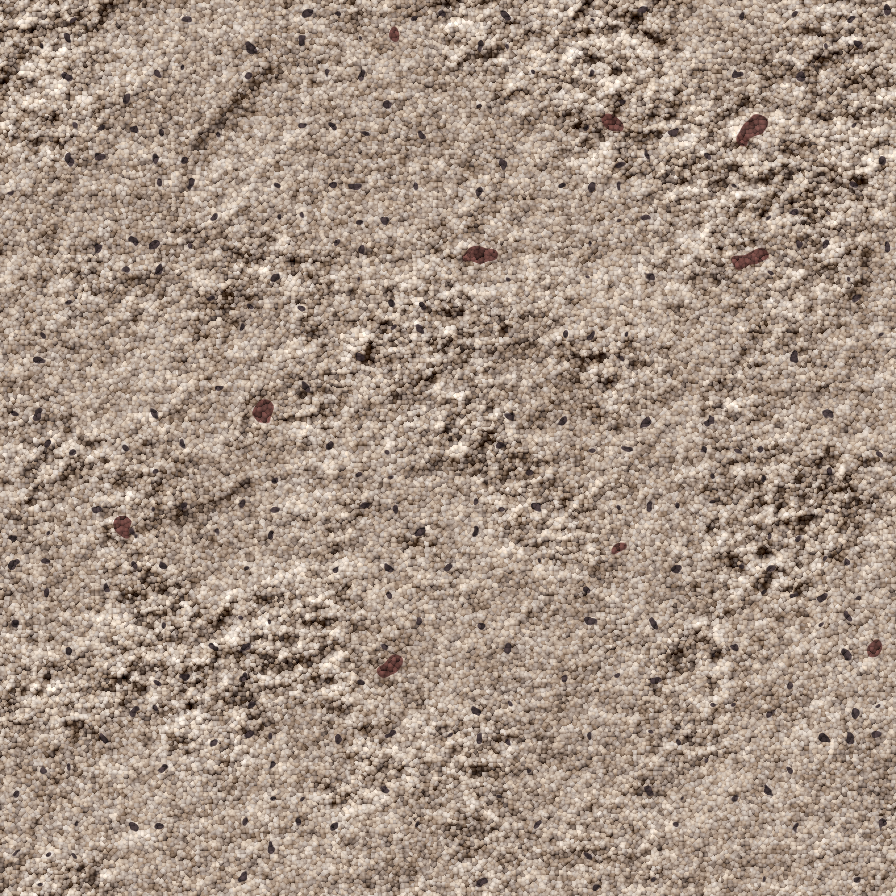
Give the GLSL for this texture, as a Shadertoy shader.

```glsl
// Trampled coarse sand: shallow prints with shaded rims, crumbly clumps,
// single grains from a cellular pattern, and scattered dark flecks and pebbles.
// All layers add up to one tone value, which a sand palette turns into colour.

const vec2 TO_LIGHT = vec2(-0.42, 0.91);

float hash(vec2 p) {
    return fract(sin(dot(p, vec2(127.1, 311.7))) * 43758.545);
}

vec2 hash2(vec2 p) {
    return vec2(hash(p), hash(p + 57.3));
}

mat2 rotation(float angle) {
    float c = cos(angle), s = sin(angle);
    return mat2(c, s, -s, c);
}

float noise(vec2 p) {
    p = rotation(0.6) * p;
    vec2 cell = floor(p), f = fract(p);
    f = f * f * (3.0 - 2.0 * f);
    float low = mix(hash(cell), hash(cell + vec2(1, 0)), f.x);
    float high = mix(hash(cell + vec2(0, 1)), hash(cell + vec2(1, 1)), f.x);
    return mix(low, high, f.y);
}

float fbm(vec2 p) {
    return 0.55 * noise(p) + 0.3 * noise(p * 2.1 + 7.0) + 0.15 * noise(p * 4.3 + 19.0);
}

vec2 warp(vec2 p, float frequency) {
    return vec2(noise(p * frequency), noise(p * frequency + 31.0)) - 0.5;
}

// Signed distance to the nearest of many rounded, turned prints
float printDistance(vec2 p, float count) {
    p += 0.05 * warp(p, 9.0) + 0.014 * warp(p, 38.0);
    vec2 home = floor(p * count);
    float nearest = 1.0;
    for (int y = -1; y <= 1; y++)
    for (int x = -1; x <= 1; x++) {
        vec2 cell = home + vec2(x, y);
        vec2 center = (cell + 0.15 + 0.7 * hash2(cell + 3.0)) / count;
        vec2 halfSize = mix(vec2(0.025, 0.035), vec2(0.06, 0.11), hash2(cell + 11.0));
        vec2 q = rotation(6.28 * hash(cell + 23.0)) * (p - center);
        vec2 outside = abs(q) - halfSize + 0.025;
        float d = length(max(outside, 0.0)) + min(max(outside.x, outside.y), 0.0) - 0.025;
        if (hash(cell + 41.0) < 0.7) nearest = min(nearest, d);
    }
    return nearest;
}

// Broad ground height: sunken prints, raised rims and soft mounds
float relief(vec2 p) {
    float d = printDistance(p, 4.5);
    float depth = mix(0.2, 1.0, smoothstep(0.3, 0.7, noise(p * 6.0 + 5.0)));
    float prints = smoothstep(-0.009, 0.009, d) + 0.35 * exp(-d * d / 0.0003);
    return depth * prints + 2.0 * noise(p * 7.0) + 1.5 * noise(p * 16.0) + 0.8 * noise(p * 30.0);
}

float crumbs(vec2 p) {
    return noise(p * 55.0) + 0.6 * noise(p * 115.0 + 13.0);
}

// Single grains: x is the lit tone, y a random tint
vec2 grains(vec2 p, float count) {
    p *= count;
    vec2 home = floor(p), offset = vec2(0), owner = home;
    float nearest = 9.0;
    for (int y = -1; y <= 1; y++)
    for (int x = -1; x <= 1; x++) {
        vec2 cell = home + vec2(x, y);
        vec2 r = p - cell - hash2(cell);
        if (dot(r, r) < nearest) {
            nearest = dot(r, r);
            offset = r;
            owner = cell;
        }
    }
    float shade = 2.1 * (hash(owner + 71.0) - 0.5);
    float dome = 1.8 * (0.42 - sqrt(nearest)) + 1.0 * dot(offset, TO_LIGHT);
    return vec2(shade + dome, hash(owner + 89.0) - 0.5);
}

// Sparse ragged specks; radius is in canvas units
float specks(vec2 p, float count, float chance, float radius) {
    vec2 cell = floor(p * count);
    vec2 q = fract(p * count) - 0.3 - 0.4 * hash2(cell + 5.0);
    q = rotation(6.28 * hash(cell + 17.0)) * q / count * vec2(1.0, 1.6);
    float size = radius * mix(0.45, 1.0, hash(cell + 29.0));
    float d = length(q) - size + 1.1 * size * (noise(p * 1.3 / radius) - 0.5);
    return step(hash(cell + 37.0), chance) * (1.0 - smoothstep(-0.001, 0.001, d));
}

vec3 sandColor(float tone) {
    vec3 colors[6] = vec3[6](vec3(0.25, 0.19, 0.15), vec3(0.41, 0.34, 0.29), vec3(0.54, 0.46, 0.40),
                             vec3(0.65, 0.57, 0.51), vec3(0.75, 0.68, 0.62), vec3(0.86, 0.80, 0.74));
    float levels[6] = float[6](-2.05, -1.34, -0.72, -0.10, 0.61, 1.5);
    vec3 color = colors[0];
    for (int i = 1; i < 6; i++)
        color = mix(color, colors[i], clamp((tone - levels[i - 1]) / (levels[i] - levels[i - 1]), 0.0, 1.0));
    return color + 0.1 * (tone - clamp(tone, -2.05, 1.5));
}

void mainImage(out vec4 fragColor, in vec2 fragCoord) {
    vec2 p = fragCoord / iResolution.y;

    // Pressed prints are smooth, loose ground is rough
    float loose = smoothstep(0.36, 0.62, fbm(p * 5.0 + 3.0));
    float rough = mix(0.45, 1.25, loose * smoothstep(-0.02, 0.03, printDistance(p, 4.5)));

    // Light on the ground, the crumbs and the grains
    float slope = relief(p) - relief(p + TO_LIGHT * 0.008);
    float crumb = crumbs(p);
    float crumbSlope = crumb - crumbs(p + TO_LIGHT * 0.006);
    vec2 grain = grains(p, 215.0);
    float tone = 2.0 * min(slope, 0.0) + 1.2 * max(slope, 0.0) + 0.1;
    tone += rough * (3.0 * crumbSlope + 1.2 * (crumb - 0.8)) - 0.2 * (rough - 0.85);
    tone += mix(0.75, 1.05, rough) * grain.x + 1.1 * (noise(p * 400.0) - 0.5);
    vec3 color = sandColor(tone) + grain.y * vec3(0.03, 0.0, -0.04);

    // Dark mineral flecks and a few reddish pebbles
    float lit = 0.85 + 0.25 * grain.x;
    color = mix(color, vec3(0.24, 0.19, 0.20) * lit, 0.9 * specks(p, 31.0, 0.3, 0.0065));
    color = mix(color, vec3(0.40, 0.24, 0.22) * lit, 0.9 * specks(p + 0.37, 7.0, 0.14, 0.016));
    fragColor = vec4(clamp(color, 0.0, 1.0), 1.0);
}
```
